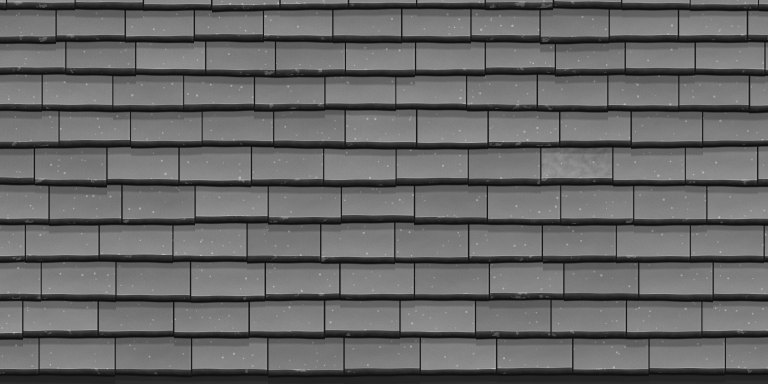
Give the GLSL for this texture, as a WebGL 1 fragment shader.

```glsl
precision highp float;
// Overlapping courses of grey glazed roof tiles, growing slightly towards the eaves.
// Each pixel paints the three nearest courses from the lowest up, so that every tile
// covers the one below it and drops a contact shadow and a dim reflection on it.

uniform vec2 u_resolution;

#define LAST_ROW 10.0      // index of the course at the eaves
#define FIRST_EDGE 0.0208  // lower edge of course 0, measured from the top
#define ROW_STEP 0.0880    // course height at the top
#define ROW_GROW 0.00073   // quadratic growth of the courses
#define TILE_WIDTH 0.178   // tile width at the top
#define TILE_GROW 0.00206  // width added per course
#define LIP 0.0125         // thickness of the front edge
#define JOINT 0.0016       // half width of the gap between tiles
#define UNEVEN 0.0045      // spread of tile height and tilt
#define GLAZE 0.49         // tone of the tile face
#define SHADOW 0.06        // tone of gaps and contact shadow
#define BOARD 0.18         // tone under the eaves

float hash(vec2 p) {
  return fract(sin(dot(p, vec2(127.1, 311.7))) * 4375.85);
}

// Coverage of a shape with signed inside distance d
float cover(float d, float px) {
  return clamp(d / px + 0.5, 0.0, 1.0);
}

// Layered sines, roughly -1 to 1
float mottle(vec2 p) {
  float sum = 0.0, amp = 0.5;
  for (int i = 0; i < 4; i++) {
    sum += amp * sin(p.x + 1.7 * sin(p.y)) * cos(p.y + 1.3 * sin(p.x * 0.8));
    p = mat2(1.5, 1.2, -1.2, 1.5) * p + 2.3;
    amp *= 0.6;
  }
  return sum;
}

// Sparse round specks, one candidate per cell
float specks(vec2 p, float scale, float share, float px) {
  vec2 q = p * scale, cell = floor(q);
  vec2 centre = 0.2 + 0.6 * vec2(hash(cell), hash(cell + 41.3));
  float radius = 0.0012 + 0.0018 * hash(cell + 7.9);
  float dist = length(q - cell - centre) / scale;
  return step(1.0 - share, hash(cell + 23.7)) * cover(radius - dist, px);
}

float rowEdge(float row) {
  return FIRST_EDGE + ROW_STEP * row + ROW_GROW * row * row
       - 0.007 * sin(0.628 * row);
}

// Paints one course over the tone below it; p.y runs downwards
float paintRow(float below, vec2 p, float row, float px) {
  // Staggered tile grid
  float width = TILE_WIDTH + TILE_GROW * row;
  float start = mix(1.0885, 1.0365, mod(row, 2.0))
              + 0.02 * (hash(vec2(row, 3.1)) - 0.5);
  float s = (p.x - start) / width;
  vec2 id = vec2(floor(s), row);
  float u = fract(s);
  float rise = hash(id + 11.0) - 0.5;
  float tilt = hash(id + 29.0) - 0.5;
  float shade = hash(id + 53.0) - 0.5;

  // Distance upwards from the uneven lower edge
  float edge = rowEdge(row) + UNEVEN * (rise + 1.4 * tilt * (u - 0.5))
             + 0.002 * sin(4.0 * p.x + 2.3 * row)
             + 0.0005 * sin(60.0 * p.x + row);
  float d = edge - p.y;

  // Reflection band and contact shadow on the course below
  float drop = max(-d, 0.0);
  float reach = 0.018 + 0.008 * hash(id + 71.0);
  below *= 1.0 - 0.21 * (1.0 - smoothstep(reach - 0.004, reach + 0.004, drop));
  below = mix(below, SHADOW, 1.0 - smoothstep(0.003, 0.008, drop));

  // Glazed face, with a rare weathered tile
  float cloud = mottle(p * vec2(13.0, 24.0) + row);
  float grit = mottle(p * 95.0);
  float face = GLAZE + mix(0.04, -0.015, smoothstep(LIP, 0.07, d))
             + 0.055 * shade + 0.018 * cloud;
  face += step(0.965, hash(id + 83.0)) * (0.045 + 0.06 * grit);
  face += 0.018 * (hash(floor(p * 384.0)) - 0.5);
  face += 0.17 * specks(p, 34.0, 0.22, px) + 0.10 * specks(p + 5.3, 61.0, 0.12, px);

  // Front lip, worn pale rim and chips
  float lip = LIP * (0.85 + 0.35 * hash(id + 97.0) + 0.5 * tilt * (u - 0.5));
  float chips = smoothstep(0.45, 0.75, mottle(p * vec2(48.0, 70.0) + 4.0));
  float front = mix(0.11, 0.25, smoothstep(0.0, lip, d)) + 0.025 * grit + 0.16 * chips;
  float tone = mix(front, face, cover(d - lip, px));
  float rim = cover(0.0014 - abs(d - lip - 0.001), px);
  tone += rim * (0.055 + 0.04 * cloud + 0.10 * chips);

  // Side joints with a faint light arris
  float side = min(u, 1.0 - u) * width;
  tone += 0.035 * cover(0.001 - abs(side - 0.005), px) * step(0.5, u);
  float gap = JOINT * (0.7 + 0.6 * hash(id + 61.0));
  tone = mix(tone, SHADOW + 0.03, cover(gap - side, px));

  return mix(below, tone, cover(d, px));
}

void main() {
  float px = 1.0 / u_resolution.y;
  vec2 p = gl_FragCoord.xy * px;
  p.y = 1.0 - p.y;

  // Course at this height, from the inverse of the quadratic spacing
  float root = sqrt(ROW_STEP * ROW_STEP + 4.0 * ROW_GROW * (p.y - FIRST_EDGE));
  float nearest = ceil((root - ROW_STEP) / (2.0 * ROW_GROW));

  float tone = BOARD + 0.015 * mottle(p * vec2(9.0, 60.0));
  for (int i = 0; i < 3; i++) {
    float row = nearest + 1.0 - float(i);
    if (row <= LAST_ROW) tone = paintRow(tone, p, row, px);
  }
  gl_FragColor = vec4(vec3(clamp(tone, 0.0, 1.0)), 1.0);
}
```
